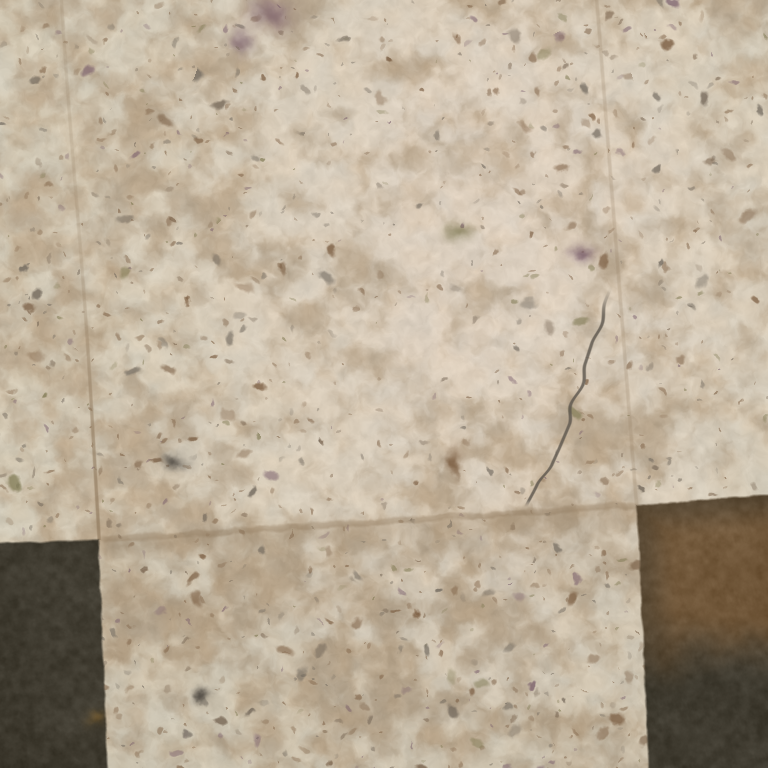
Write a WebGL 1 fragment shader that draws this texture.

```glsl
precision highp float;
uniform vec2 u_resolution;

const vec3 STONE_WARM = vec3(0.865, 0.812, 0.745);
const vec3 STONE_COOL = vec3(0.825, 0.790, 0.712);
const vec3 STONE_TAN = vec3(0.705, 0.630, 0.530);
const vec3 SPECK_BROWN = vec3(0.46, 0.34, 0.23);
const vec3 SPECK_GREY = vec3(0.42, 0.39, 0.35);
const vec3 SPECK_PLUM = vec3(0.45, 0.34, 0.40);
const vec3 SPECK_OLIVE = vec3(0.46, 0.44, 0.28);
const vec3 TILE_DARK = vec3(0.245, 0.228, 0.185);
const vec3 TILE_BROWN = vec3(0.435, 0.335, 0.220);
const vec3 SEAM_COLOR = vec3(0.55, 0.46, 0.35);
const float EDGE_SOFTNESS = 0.0022;

float hash(vec2 p) {
  return fract(sin(dot(p, vec2(127.1, 311.7))) * 43758.55);
}

float noise(vec2 p) {
  vec2 i = floor(p), f = fract(p);
  f = f * f * (3.0 - 2.0 * f);
  return mix(mix(hash(i), hash(i + vec2(1, 0)), f.x),
             mix(hash(i + vec2(0, 1)), hash(i + vec2(1, 1)), f.x), f.y);
}

float fbm(vec2 p) {
  float sum = 0.0, amp = 0.5;
  for (int i = 0; i < 4; i++) {
    sum += amp * noise(p);
    p = mat2(0.8, 0.6, -0.6, 0.8) * p * 2.03 + 7.3;
    amp *= 0.5;
  }
  return sum / 0.9375;
}

float blob(vec2 p, vec2 center, vec2 radius) {
  vec2 d = (p - center) / radius;
  return exp(-dot(d, d));
}

float line(float d, float halfWidth) {
  return 1.0 - smoothstep(halfWidth * 0.3, halfWidth + 0.5 / u_resolution.y, abs(d));
}

vec3 speckColor(float pick) {
  vec3 c = mix(SPECK_BROWN, SPECK_GREY, smoothstep(0.35, 0.65, pick));
  c = mix(c, SPECK_PLUM, step(0.82, pick));
  return mix(c, SPECK_OLIVE, step(0.92, pick));
}

// Irregular mineral grains, one candidate per cell: rgb and coverage
vec4 specks(vec2 p, float scale, float density, float seed) {
  vec2 q = p * scale, cell = floor(q);
  vec4 result = vec4(0.0);
  for (int y = -1; y <= 1; y++) {
    for (int x = -1; x <= 1; x++) {
      vec2 id = cell + vec2(float(x), float(y));
      float r = hash(id + seed);
      vec2 d = q - id - vec2(hash(id + seed + 3.1), hash(id + seed + 8.7));
      float a = 6.283 * hash(id + seed + 5.3);
      d = mat2(cos(a), sin(a), -sin(a), cos(a)) * d;
      float size = mix(0.14, 0.42, pow(hash(id + seed + 12.9), 2.0));
      float cover = 1.0 - smoothstep(0.45, 1.15, length(d * vec2(1.0, 1.6)) / size);
      cover *= step(r, density) * mix(0.35, 0.95, hash(id + seed + 17.7));
      if (cover > result.a) result = vec4(speckColor(hash(id + seed + 21.3)), cover);
    }
  }
  return result;
}

void main() {
  vec2 p = gl_FragCoord.xy / u_resolution;
  vec2 warp = vec2(fbm(p * 55.0), fbm(p * 55.0 + 31.0)) - 0.5;
  vec2 w = p + warp * 0.016;
  float seamY = mix(0.297, 0.342, (p.x - 0.128) / 0.70);
  float below = smoothstep(-0.004, 0.004, seamY - p.y);

  // Zones where the grain gathers
  float busy = blob(p, vec2(0.32, 0.95), vec2(0.07, 0.08))
    + blob(p, vec2(0.23, 0.80), vec2(0.09, 0.10))
    + 0.8 * blob(p, vec2(0.06, 0.72), vec2(0.06, 0.06))
    + blob(p, vec2(0.05, 0.47), vec2(0.10, 0.12))
    + blob(p, vec2(0.28, 0.41), vec2(0.11, 0.09))
    + 0.7 * blob(p, vec2(0.82, 0.43), vec2(0.08, 0.06))
    + 0.7 * blob(p, vec2(0.75, 0.85), vec2(0.12, 0.16))
    + blob(p, vec2(0.68, 0.06), vec2(0.13, 0.06))
    + 0.5 * below;
  float calm = blob(p, vec2(0.52, 0.62), vec2(0.20, 0.25));
  float density = clamp(0.32 + 0.28 * busy - 0.12 * calm, 0.1, 0.8);

  // Mottled pale stone
  float warm = clamp(blob(p, vec2(0.62, 0.65), vec2(0.38, 0.55)) + 0.3 * (fbm(p * 9.0) - 0.5), 0.0, 1.0);
  vec3 color = mix(STONE_COOL, STONE_WARM, warm);
  float mottle = 0.6 * fbm(w * 34.0) + 0.4 * fbm(w * 11.0 + 4.0);
  color = mix(color, STONE_TAN, smoothstep(0.40, 0.76, mottle + 0.09 * busy - 0.04 * calm) * 0.85);
  color += (fbm(w * 90.0 + 9.0) - 0.5) * 0.10;
  color += vec3(0.02, 0.0, -0.02) * (noise(w * 45.0) - 0.5);
  color -= 0.025 * below;

  // Grains, coarse and fine
  vec4 coarse = specks(w, 30.0, density * 0.65, 2.0);
  vec4 fine = specks(w, 62.0, density * 0.75, 40.0);
  color = mix(color, fine.rgb, fine.a * 0.55);
  color = mix(color, coarse.rgb, coarse.a * 0.8);

  // Larger stains
  color = mix(color, SPECK_PLUM, 0.65 * blob(w, vec2(0.352, 0.982), vec2(0.025, 0.018)));
  color = mix(color, SPECK_PLUM, 0.60 * blob(w, vec2(0.313, 0.946), vec2(0.013, 0.016)));
  color = mix(color, SPECK_PLUM, 0.75 * blob(w, vec2(0.758, 0.672), vec2(0.014, 0.010)));
  color = mix(color, SPECK_OLIVE, 0.60 * blob(w, vec2(0.596, 0.698), vec2(0.015, 0.012)));
  color = mix(color, SPECK_GREY * 0.8, 0.9 * blob(w, vec2(0.228, 0.398), vec2(0.014, 0.009)));
  color = mix(color, SPECK_GREY * 0.7, 0.9 * blob(w, vec2(0.264, 0.096), vec2(0.011, 0.008)));
  float wedge = 0.002 + 0.010 * smoothstep(0.375, 0.414, p.y);
  color = mix(color, SPECK_BROWN, 0.8 * blob(w, vec2(0.592, 0.397), vec2(wedge, 0.018)));

  // Joints between slabs and the hairline crack
  float middle = smoothstep(0.125, 0.14, p.x) * (1.0 - smoothstep(0.82, 0.835, p.x));
  color = mix(color, SEAM_COLOR, middle * (0.32 * line(p.y - seamY + warp.y * 0.008, 0.006)
    + 0.15 * blob(vec2(0.0, p.y), vec2(0.0, seamY - 0.008), vec2(1.0, 0.016))));
  float leftJoint = mix(0.129, 0.088, (p.y - 0.30) / 0.70) - 0.008 * smoothstep(0.5, 1.0, p.y);
  float rightJoint = mix(0.829, 0.777, (p.y - 0.34) / 0.66);
  color = mix(color, SEAM_COLOR, line(p.x - leftJoint, 0.0028) * step(seamY, p.y) * mix(0.6, 0.18, smoothstep(0.35, 0.7, p.y)));
  color = mix(color, SEAM_COLOR, line(p.x - rightJoint, 0.003) * step(seamY, p.y) * 0.22);
  float t = (p.y - 0.339) / 0.29;
  float crackX = 0.69 + 0.107 * t + 0.007 * sin(3.14 * t) + 0.012 * (noise(vec2(p.y * 38.0, 2.0)) - 0.5);
  float crackSpan = smoothstep(0.0, 0.04, t) * (1.0 - smoothstep(0.85, 1.0, t));
  color = mix(color, SPECK_GREY * 0.85, 0.8 * crackSpan * line(p.x - crackX, 0.0028));

  // Dark inset tiles
  float leftInset = min(mix(0.140, 0.128, p.y / 0.297) - p.x, 0.293 + 0.03 * p.x - p.y);
  float rightInset = min(p.x - mix(0.845, 0.829, p.y / 0.34), 0.342 + 0.085 * (p.x - 0.833) - p.y);
  float inset = max(leftInset, rightInset) + warp.x * 0.004;
  float brown = smoothstep(0.10, 0.20, p.y + 0.06 * (fbm(p * 14.0) - 0.5)) * step(0.5, p.x);
  vec3 tile = mix(TILE_DARK, TILE_BROWN, brown * mix(0.55, 1.0, smoothstep(0.0, 0.05, rightInset)));
  tile += (fbm(p * 100.0) - 0.5) * 0.10 + (fbm(p * 16.0) - 0.5) * 0.07;
  tile += vec3(0.15, 0.09, 0.0) * blob(w, vec2(0.125, 0.065), vec2(0.012, 0.010));
  float soft = max(EDGE_SOFTNESS, 0.75 / u_resolution.y);
  color = mix(color, tile, smoothstep(-soft, soft, inset));

  gl_FragColor = vec4(clamp(color, 0.0, 1.0), 1.0);
}
```
